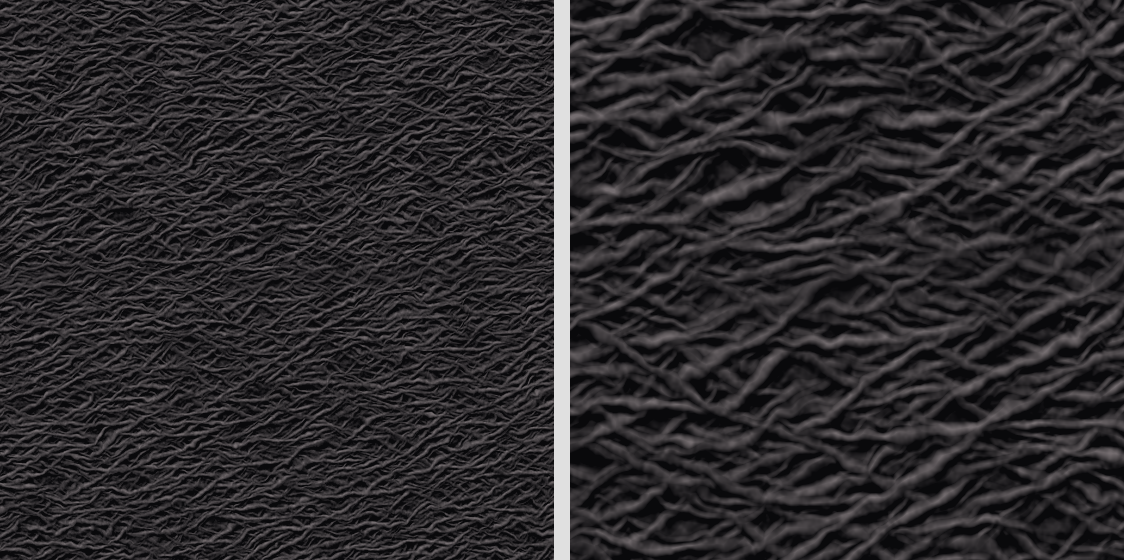
Left: the whole. Right: its middle third, enlarged.
Write a WebGL 2 fragment shader that draws this texture.

```glsl
#version 300 es
precision highp float;

uniform vec2 u_resolution;
out vec4 fragColor;

float hash(vec2 cell) {
    uvec2 q = uvec2(ivec2(cell)) * uvec2(1597u, 5815u);
    uint n = (q.x ^ (q.y << 7)) * 7477u + q.y;
    n = (n ^ (n >> 15)) * 73471u;
    n = (n ^ (n >> 13)) * 91193u;
    return float((n ^ (n >> 16)) & 65535u) / 65535.0;
}

float noise(vec2 p) {
    vec2 i = floor(p), f = fract(p);
    f = f * f * (3.0 - 2.0 * f);
    return mix(mix(hash(i), hash(i + vec2(1, 0)), f.x),
               mix(hash(i + vec2(0, 1)), hash(i + vec2(1, 1)), f.x), f.y);
}

vec2 noise2(vec2 p) {
    return vec2(noise(p), noise(p + 137.0)) - 0.5;
}

// Bends the strands broadly and frays their edges
vec2 warp(vec2 p) {
    return p + noise2(p * 5.0) * 0.022 + noise2(p * 26.0 + 11.0) * 0.010
             + noise2(p * 95.0 + 23.0) * 0.0048;
}

// Short, broken cords running along one direction
float strands(vec2 p, float angle, float count, float seed) {
    float c = cos(angle), s = sin(angle);
    vec2 q = vec2(c * p.x + s * p.y, c * p.y - s * p.x);
    float row = floor(q.y * count);
    vec2 lane = vec2(q.x, row * 3.0 + seed);
    float shift = hash(lane.yy) * 9.0;
    float wander = (noise(vec2(lane.x * 25.0 + shift, lane.y)) - 0.5) * 0.44;
    float strength = noise(vec2(lane.x * 21.0 + shift, lane.y + 400.0));
    float d = (fract(q.y * count) - 0.5 - wander) / mix(0.19, 0.28, strength);
    return max(0.0, 1.0 - d * d) * smoothstep(0.05, 0.8, strength);
}

float relief(vec2 p) {
    float level = strands(p, 0.03, 52.0, 100.0);
    float rising = strands(p, 0.58, 50.0, 900.0);
    float slanted = strands(p, 0.30, 47.0, 1700.0) * 0.85;
    float falling = strands(p, -0.45, 50.0, 2500.0) * mix(0.6, 0.95, p.y);
    float cords = max(max(level, rising), max(slanted, falling));

    // Finer web filling the hollows
    float web = max(strands(p, 0.70, 82.0, 3300.0), strands(p, -0.25, 78.0, 4200.0));
    float pores = noise(p * 165.0) - 0.5 + 0.7 * (noise(p * 310.0) - 0.5);
    return max(cords, 0.6 * web) + 0.30 * pores;
}

void main() {
    vec2 uv = gl_FragCoord.xy / u_resolution.y;
    vec2 p = warp(uv);

    // Light from above, with shadow under each cord
    float h = relief(p);
    float slope = h - relief(p + vec2(-0.0010, 0.0036));
    float shade = max(0.0, relief(p + vec2(-0.0025, 0.0080)) - h);
    float tone = 0.15 + 0.36 * h + 0.62 * slope - 0.12 * shade;
    tone += 0.12 * (noise(uv * 470.0) - 0.5);

    // Worn crease across the middle
    float crease = 1.0 - smoothstep(0.0, 0.03, abs(uv.y - 0.49 - 0.03 * noise(uv * 9.0)));
    float smear = noise(vec2(uv.x - uv.y, uv.x * 0.4 + uv.y) * vec2(75.0, 50.0));
    tone = mix(tone, 0.12 + 0.4 * smear, 0.4 * crease * noise(uv * 6.0 + 53.0));

    tone = clamp(tone, 0.0, 1.1);
    fragColor = vec4(mix(vec3(0.035, 0.034, 0.043), vec3(0.42, 0.395, 0.405), tone), 1.0);
}
```
